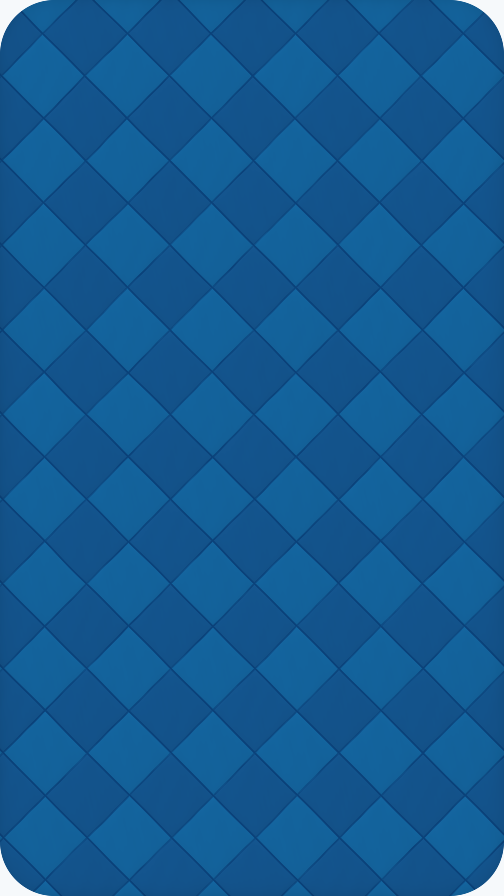
Give the GLSL for this pattern, as a WebGL 2 fragment shader.

```glsl
#version 300 es
precision highp float;
// Blue harlequin panel: a checkerboard of diamonds on a rounded card.
// The plane is turned into two diagonal axes, so tiles come from floor()
// and the seams from the distance to the nearest tile edge.

uniform vec2 u_resolution;
out vec4 outColor;

const vec3 LIGHT = vec3(0.075, 0.385, 0.608);
const vec3 DARK = vec3(0.075, 0.325, 0.545);
const vec3 SEAM = vec3(0.035, 0.240, 0.460);
const vec3 PAPER = vec3(0.965, 0.975, 0.985);

const vec2 REPEATS = vec2(6.0, 10.586);  // diamonds across and down
const float CORNER = 0.108;              // card radius, in canvas widths
const float SEAM_HALF = 0.015;           // half seam width, in tile sides

float hash(vec2 p) {
    return fract(sin(dot(p, vec2(41.3, 289.1))) * 4375.5);
}

// Layered sines, roughly -1 to 1
float ripple(vec2 p) {
    return 0.5 * sin(p.x + 1.7 * sin(p.y))
         + 0.3 * sin(2.3 * p.y - 1.1 * p.x)
         + 0.2 * sin(4.1 * p.x + 3.7 * p.y);
}

float roundedBox(vec2 p, vec2 halfSize, float radius) {
    vec2 q = abs(p) - halfSize + radius;
    return length(max(q, 0.0)) + min(max(q.x, q.y), 0.0) - radius;
}

// Smooth alternating sign: +1 on even tiles, -1 on odd ones
float alternate(float index, float edge, float aa) {
    return (1.0 - 2.0 * mod(index, 2.0)) * smoothstep(0.0, aa * 0.7, edge);
}

float seamMask(float edge, float halfWidth, float aa) {
    return 1.0 - smoothstep(halfWidth - 0.5 * aa, halfWidth + 0.5 * aa, edge);
}

vec3 diamonds(vec2 uv, float aa) {
    // Light tiles sit on whole numbers; columns lean very slightly
    vec2 p = uv * REPEATS - vec2(mix(0.542, 0.514, uv.y), 0.689);
    vec2 diagonal = vec2(p.x + p.y, p.x - p.y);
    diagonal += 0.010 * vec2(ripple(p * 2.9), ripple(p.yx * 3.3 + 4.0));

    vec2 tile = floor(diagonal + 0.5);
    vec2 local = diagonal - tile;
    vec2 edge = 0.5 - abs(local);

    float checker = alternate(tile.x, edge.x, aa) * alternate(tile.y, edge.y, aa);
    vec3 color = mix(DARK, LIGHT, 0.5 + 0.5 * checker);

    // Gentle tile shading, tone variation and brushed grain
    float shade = 0.014 * (hash(tile) - 0.5) - 0.018 * local.y;
    shade += 0.006 * ripple(p * vec2(23.0, 6.0));
    color *= 1.0 + shade;

    // Faint bevel beside each seam
    float bevel = exp(-20.0 * edge.x) * sign(local.x)
                - exp(-20.0 * edge.y) * sign(local.y);
    color *= 1.0 + 0.025 * bevel;

    // Crisp falling seams, softer and uneven rising seams
    float falling = seamMask(edge.x, SEAM_HALF, aa);
    float uneven = 0.62 + 0.25 * ripple(p * 5.3 + 2.0);
    float rising = seamMask(edge.y, SEAM_HALF, aa) * uneven;
    return mix(color, SEAM, max(0.85 * falling, rising));
}

void main() {
    vec2 uv = gl_FragCoord.xy / u_resolution;
    float pixel = 1.0 / u_resolution.x;
    vec2 size = vec2(1.0, u_resolution.y / u_resolution.x);

    vec3 color = diamonds(uv, pixel * REPEATS.x * 1.414);

    // Darkened rim and rounded corners
    float card = roundedBox((uv - 0.5) * size, 0.5 * size, CORNER);
    color *= 1.0 - 0.06 * exp(card * 70.0) * step(card, 0.0);
    color = mix(color, PAPER, smoothstep(-0.5 * pixel, 0.5 * pixel, card));

    outColor = vec4(color, 1.0);
}
```
